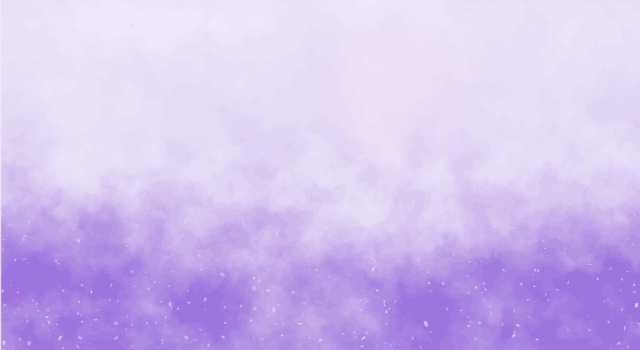
Give the GLSL for this background, as a Shadertoy shader.

```glsl
const vec3 PALE = vec3(0.940, 0.915, 0.980);
const vec3 MIST = vec3(0.888, 0.850, 0.965);
const vec3 LILAC = vec3(0.810, 0.730, 0.930);
const vec3 VIOLET = vec3(0.710, 0.590, 0.895);
const vec3 DEEP = vec3(0.620, 0.455, 0.870);
const vec3 PINK = vec3(0.935, 0.880, 0.965);
const vec3 FLECK = vec3(0.900, 0.850, 0.980);
const float CENTER_LIFT = 0.05;
const float CLOUD_SCALE = 5.5;
const float TONE_STEPS = 18.0;
const float RAGGEDNESS = 0.040;
const float EDGE_WIDTH = 0.0016;
const int BLOOMS = 5;
const int FLECK_LAYERS = 3;

float hash(vec2 p) {
    vec3 q = fract(vec3(p.xyx) * 0.1031);
    q += dot(q, q.yzx + 33.33);
    return fract((q.x + q.y) * q.z);
}

float noise(vec2 p) {
    vec2 i = floor(p), f = fract(p);
    f = f * f * (3.0 - 2.0 * f);
    return mix(mix(hash(i), hash(i + vec2(1, 0)), f.x),
               mix(hash(i + vec2(0, 1)), hash(i + vec2(1, 1)), f.x), f.y);
}

float fbm(vec2 p) {
    float sum = 0.0, amp = 0.5;
    for (int i = 0; i < 4; i++) {
        sum += amp * noise(p);
        p = mat2(1.6, 1.2, -1.2, 1.6) * p + 7.3;
        amp *= 0.5;
    }
    return sum / 0.94;
}

vec2 fbm2(vec2 p) {
    return vec2(fbm(p), fbm(p + 31.7)) - 0.5;
}

// Soft round spot, one at its center
float spot(vec2 p, vec2 center, vec2 radius) {
    vec2 d = (p - center) / radius;
    return exp(-dot(d, d));
}

vec3 ramp(float t) {
    t = clamp(t, 0.0, 1.0) * 4.0;
    vec3 c = mix(PALE, MIST, clamp(t, 0.0, 1.0));
    c = mix(c, LILAC, clamp(t - 1.0, 0.0, 1.0));
    c = mix(c, VIOLET, clamp(t - 2.0, 0.0, 1.0));
    return mix(c, DEEP, clamp(t - 3.0, 0.0, 1.0));
}

// Pale blooms in a row along the bottom
float blooms(vec2 q) {
    float sum = 0.0;
    for (int i = 0; i < BLOOMS; i++) {
        vec2 center = vec2(0.09 + 0.165 * float(i), 0.10);
        sum += spot(q, center, vec2(0.032, 0.075));
    }
    return sum;
}

// Darkness of the wash, rising toward the bottom and the sides
float washTone(vec2 q) {
    float side = abs(q.x - 0.5) * 2.0;
    float middle = 1.0 - smoothstep(0.2, 0.8, side);
    float low = 1.0 - smoothstep(0.14, 0.54, q.y + CENTER_LIFT * middle);
    float tone = 0.08 + 0.20 * (1.0 - smoothstep(0.4, 1.0, q.y));
    tone += low * (0.68 - 0.18 * middle);
    tone += 0.06 * smoothstep(0.75, 1.0, side) * (1.0 - low);
    tone -= 0.17 * blooms(q);
    // Dark pools beside the middle and toward the sides
    tone += 0.18 * spot(vec2(side, q.y), vec2(0.36, 0.10), vec2(0.09, 0.10));
    tone += 0.12 * spot(vec2(side, q.y), vec2(0.85, 0.22), vec2(0.20, 0.09));
    // Light patches in the upper left
    tone -= 0.06 * spot(q, vec2(0.15, 0.68), vec2(0.09, 0.09));
    return tone - 0.06 * spot(q, vec2(0.15, 0.95), vec2(0.14, 0.10));
}

// Small scattered flecks, one at most in each cell
float flecks(vec2 p, float scale, float seed, float density) {
    vec2 cell = floor(p * scale), f = fract(p * scale);
    vec2 id = cell + seed;
    vec2 d = f - 0.25 - 0.5 * vec2(hash(id), hash(id + 41.0));
    float angle = 6.283 * hash(id + 83.0);
    d = mat2(cos(angle), -sin(angle), sin(angle), cos(angle)) * d;
    float radius = mix(0.06, 0.17, hash(id + 19.0));
    float dist = length(d * vec2(1.0, 1.5)) - radius;
    float blur = scale / iResolution.y;
    float opacity = mix(0.35, 0.85, hash(id + 7.0));
    return opacity * step(hash(id + 57.0), density) * (1.0 - smoothstep(-blur, blur, dist));
}

void mainImage(out vec4 fragColor, in vec2 fragCoord) {
    vec2 uv = fragCoord / iResolution.xy;
    vec2 p = fragCoord / iResolution.y;

    // Ragged watercolor clouds
    vec2 ragged = fbm2(p * 38.0);
    vec2 q = p + RAGGEDNESS * ragged;
    vec2 warp = fbm2(q * 4.0 + 3.0);
    float cloud = fbm(q * CLOUD_SCALE + warp) - 0.5;
    float detail = fbm(q * 16.0 + 9.0) - 0.5;
    float contrast = smoothstep(0.70, 0.38, uv.y);
    float tone = washTone(uv + 0.10 * warp + 0.02 * ragged);
    tone += cloud * mix(0.20, 0.34, contrast) + detail * mix(0.13, 0.42, contrast);

    // Narrow tone steps give the paint its layered edges
    float level = tone * TONE_STEPS;
    float stepped = (floor(level) + smoothstep(0.36, 0.64, fract(level))) / TONE_STEPS;
    vec3 color = ramp(mix(tone, stepped, 0.9));
    float blush = spot(uv + 0.12 * warp, vec2(0.63, 0.74), vec2(0.10, 0.18));
    color = mix(color, PINK, 0.6 * blush);

    // Flecks gather low, in the blooms and at the side edges
    float edge = smoothstep(0.88, 1.0, abs(uv.x - 0.5) * 2.0);
    float density = 0.10 * smoothstep(0.45, 0.20, uv.y) + 0.12 * edge + 0.22 * blooms(uv);
    for (int i = 0; i < FLECK_LAYERS; i++) {
        float layer = float(i);
        float mask = flecks(p + 0.012 * ragged, 20.0 + 13.0 * layer, 101.0 * layer, density);
        color = mix(color, FLECK, mask);
    }
    // Thin bare paper along the left side
    color = mix(PALE, color, smoothstep(0.0, 2.0 * EDGE_WIDTH, uv.x));
    fragColor = vec4(color, 1.0);
}
```
